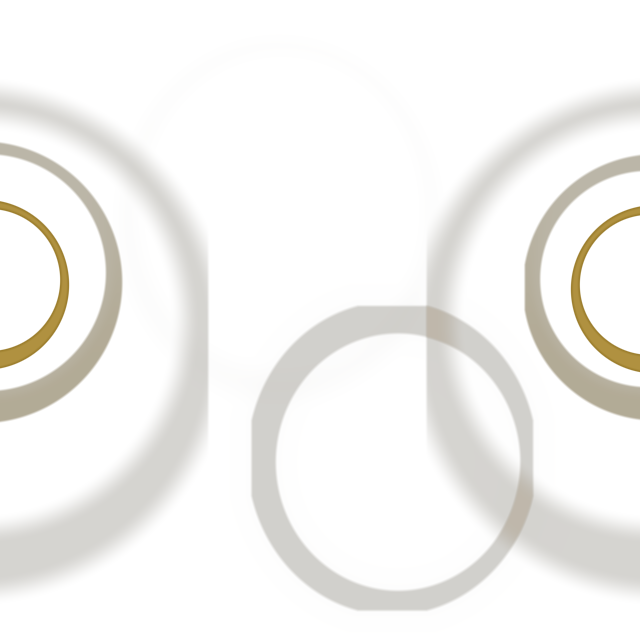
Reproduce this background procedurally as a WebGL 1 fragment shader.

```glsl
precision highp float;
// Translucent crescent rings on white: nested gold, taupe and grey rings at
// both sides, a grey ring low in the middle and a barely visible one above.
// Each ring is an outer ellipse minus an offset inner one, cut flat by a box.

uniform vec2 u_resolution;

#define MIRROR_X 0.496      // axis shared by the two large side rings
#define BLUR_LARGE 0.024    // edge softness of the large rings
#define BLUR_MID 0.0025
#define BLUR_FINE 0.0012
#define BLUR_CENTRE 0.003
#define GREY_ALPHA 0.48
#define FAINT_ALPHA 0.035
#define HAZE 0.025

const vec3 PAPER = vec3(1.0);
const vec3 GREY = vec3(0.655, 0.645, 0.615);
const vec3 OVERLAP = vec3(0.75, 0.715, 0.66);
const vec3 TAUPE = vec3(0.70, 0.67, 0.59);
const vec3 TAUPE_LIGHT = vec3(0.735, 0.715, 0.66);
const vec3 GOLD = vec3(0.69, 0.57, 0.25);
const vec3 GOLD_DARK = vec3(0.60, 0.48, 0.16);

// Approximate signed distance to an axis-aligned ellipse
float ellipse(vec2 p, vec2 centre, vec2 radius) {
  return (length((p - centre) / radius) - 1.0) * min(radius.x, radius.y);
}

float circle(vec2 p, vec2 centre, float radius) {
  return length(p - centre) - radius;
}

// Coverage of the inside of a distance field, never sharper than one pixel
float inside(float d, float blur) {
  float w = max(blur, 0.75 / min(u_resolution.x, u_resolution.y));
  return 1.0 - smoothstep(-w, w, d);
}

// Coverage between an outer and an inner outline
float crescent(float outer, float inner, float blur) {
  return inside(outer, blur) * (1.0 - inside(inner, blur));
}

// Taupe ring, paler toward its thin upper part
vec3 paintTaupe(vec3 base, float outer, float inner, float y) {
  vec3 tone = mix(TAUPE, TAUPE_LIGHT, smoothstep(0.45, 0.75, y));
  tone = mix(tone, TAUPE_LIGHT, 0.5 * smoothstep(0.02, 0.0, inner));
  return mix(base, tone, crescent(outer, inner, BLUR_MID));
}

// Gold ring with a thin darker rim
vec3 paintGold(vec3 base, float outer, float inner) {
  float depth = min(-outer, inner);
  vec3 tone = mix(GOLD_DARK, GOLD, smoothstep(0.0, 0.005, depth));
  return mix(base, tone, crescent(outer, inner, BLUR_FINE));
}

void main() {
  vec2 p = gl_FragCoord.xy / u_resolution;
  vec3 colour = PAPER;

  // Barely visible upper ring
  float faint = crescent(ellipse(p, vec2(0.436, 0.655), vec2(0.250, 0.280)),
                         ellipse(p, vec2(0.440, 0.670), vec2(0.225, 0.252)), 0.02);
  colour = mix(colour, GREY, FAINT_ALPHA * faint);

  // Large blurred side rings, cut by a vertical edge
  vec2 m = vec2(MIRROR_X - abs(p.x - MIRROR_X), p.y);
  float large = crescent(circle(m, vec2(-0.046, 0.467), 0.392),
                         circle(m, vec2(-0.034, 0.496), 0.323), BLUR_LARGE);
  large *= inside(m.x - 0.3255, BLUR_CENTRE);
  colour = mix(colour, GREY, GREY_ALPHA * large);

  // Central ring, flattened on its four sides, with a slight haze
  vec2 boxed = abs(p - vec2(0.613, 0.284)) - vec2(0.220, 0.238);
  float outer = ellipse(p, vec2(0.613, 0.284), vec2(0.2266, 0.245));
  outer = max(outer, max(boxed.x, boxed.y));
  float inner = ellipse(p, vec2(0.622, 0.278), vec2(0.191, 0.201));
  float centre = crescent(outer, inner, BLUR_CENTRE);
  float away = max(max(outer, -inner), 0.0);
  colour = mix(colour, GREY, HAZE * exp(-away * 45.0) * (1.0 - centre));
  colour = mix(colour, GREY, 0.52 * centre);
  colour = mix(colour, OVERLAP, 0.8 * large * centre);

  // Taupe rings
  colour = paintTaupe(colour, circle(p, vec2(-0.029, 0.559), 0.220),
                      circle(p, vec2(-0.0195, 0.574), 0.185), p.y);
  float rightTaupe = max(circle(p, vec2(1.025, 0.551), 0.208), 0.820 - p.x);
  colour = paintTaupe(colour, rightTaupe,
                      circle(p, vec2(1.013, 0.564), 0.169), p.y);

  // Gold rings
  colour = paintGold(colour, circle(p, vec2(-0.025, 0.555), 0.133),
                     circle(p, vec2(-0.017, 0.5625), 0.111));
  colour = paintGold(colour, circle(p, vec2(1.0235, 0.548), 0.1315),
                     circle(p, vec2(1.0155, 0.555), 0.1095));

  gl_FragColor = vec4(colour, 1.0);
}
```
